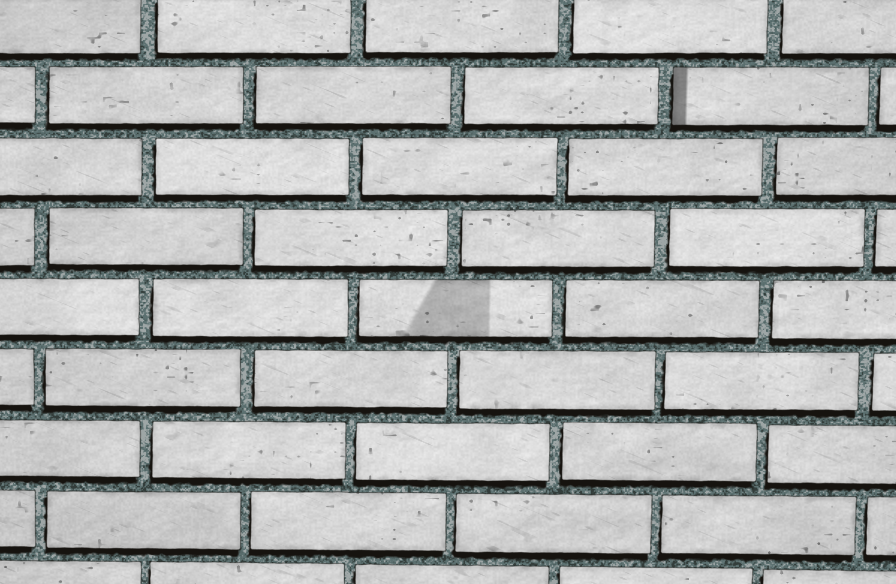
Write a Shadertoy shader that draws this texture.

```glsl
const vec2 BRICK_HALF = vec2(0.1658, 0.0482);
const float ROW_PITCH = 0.1207;
const vec3 PAINT_LIGHT = vec3(0.875, 0.875, 0.875);
const vec3 PAINT_DULL = vec3(0.77, 0.77, 0.77);
const vec3 MORTAR_PALE = vec3(0.62, 0.65, 0.65);
const vec3 MORTAR_TEAL = vec3(0.36, 0.44, 0.44);
const vec3 MORTAR_DEEP = vec3(0.20, 0.24, 0.23);
const vec3 SHADOW = vec3(0.085, 0.075, 0.06);

float hash(vec2 p) {
    return fract(sin(dot(p, vec2(127.1, 311.7))) * 43758.5453);
}

float noise(vec2 p) {
    vec2 i = floor(p), f = fract(p);
    f = f * f * (3.0 - 2.0 * f);
    return mix(mix(hash(i), hash(i + vec2(1, 0)), f.x),
               mix(hash(i + vec2(0, 1)), hash(i + vec2(1, 1)), f.x), f.y);
}

float fbm(vec2 p) {
    float sum = 0.0, amp = 0.5;
    for (int i = 0; i < 4; i++) {
        sum += amp * noise(p);
        p = mat2(1.6, 1.2, -1.2, 1.6) * p + 7.3;
        amp *= 0.5;
    }
    return sum / 0.9375;
}

float boxDistance(vec2 p, vec2 halfSize, float radius) {
    vec2 d = abs(p) - halfSize + radius;
    return length(max(d, 0.0)) + min(max(d.x, d.y), 0.0) - radius;
}

float coverage(float dist, float blur) {
    return 1.0 - smoothstep(-blur, blur, dist);
}

// Slanted band across one brick, y pointing down
float stainBand(vec2 p, float left, float right, float slant) {
    float start = left - slant * p.y;
    return smoothstep(start - 0.006, start + 0.006, p.x)
         * (1.0 - smoothstep(right - 0.003, right + 0.003, p.x));
}

vec3 mortarColor(vec2 p, float upright) {
    float speck = 0.55 * noise(p * 210.0) + 0.45 * noise(p * 390.0 + 31.0);
    float level = speck + 0.14 * upright + 0.2 * (fbm(p * 25.0) - 0.5);
    vec3 color = mix(MORTAR_DEEP, MORTAR_TEAL, smoothstep(0.22, 0.5, level));
    return mix(color, MORTAR_PALE, smoothstep(0.52, 0.8, level));
}

vec3 brickColor(vec2 local, vec2 p, vec2 id) {
    vec2 q = local + 3.0 * vec2(hash(id + 5.0), hash(id + 9.0));
    float tone = 0.65 + 1.1 * (fbm(q * vec2(14.0, 22.0)) - 0.5);
    tone += 0.5 * (hash(id + 2.0) - 0.5);

    // Paler towards the middle of the wall
    vec2 off = (p - vec2(0.85, 0.55)) / vec2(0.95, 0.7);
    tone += 0.25 - 0.65 * dot(off, off);
    vec3 color = mix(PAINT_DULL, PAINT_LIGHT, clamp(tone, 0.0, 1.0));

    // Trowel relief, fine grain and scratches
    float relief = fbm(q * vec2(45.0, 70.0)) - fbm((q + vec2(0.004, 0.004)) * vec2(45.0, 70.0));
    float scratch = noise(vec2(q.x * 25.0 + q.y * 30.0, q.y * 170.0 - q.x * 70.0));
    color += 0.10 * relief + 0.05 * (noise(q * 300.0) - 0.5);
    color -= 0.08 * smoothstep(0.82, 0.98, scratch);

    // Small pits, clustered in patches
    float pits = smoothstep(0.84, 0.96, noise(q * vec2(95.0, 130.0)));
    color -= 0.3 * pits * smoothstep(0.48, 0.65, fbm(q * 12.0 + 4.0));

    // Grime along the lower and outer edges
    float rim = smoothstep(-0.012, 0.0, boxDistance(local, BRICK_HALF, 0.003));
    color -= 0.13 * rim * noise(q * 60.0);
    return color;
}

void mainImage(out vec4 fragColor, in vec2 fragCoord) {
    vec2 p = fragCoord / iResolution.y;
    float blur = 0.9 / iResolution.y;
    float down = 1.0 - p.y;

    // Courses sag to the right and narrow slightly lower down
    float v = down - 0.011 * p.x * down * down + 0.008;
    float row = floor(v / ROW_PITCH);
    float columnPitch = mix(0.3577, 0.3500, down);
    float start = mod(row, 2.0) < 0.5 ? 0.743 : 0.231;
    float u = p.x / columnPitch - start + 0.032;
    vec2 id = vec2(floor(u), row);

    // Position inside the cell, with small laying errors
    vec2 local = vec2((fract(u) - 0.5) * columnPitch, v - row * ROW_PITCH - 0.0512);
    local += vec2(0.005, 0.003) * (vec2(hash(id), hash(id + 17.0)) - 0.5);
    vec2 halfSize = BRICK_HALF + vec2(0.003, 0.0015) * (hash(id + 23.0) - 0.5);
    float wobble = 0.0022 * (fbm(p * 55.0) - 0.5);

    // Mortar bed, lighter and rougher in the upright joints
    float upright = smoothstep(-0.002, 0.004, abs(local.x) - halfSize.x)
                  * (1.0 - smoothstep(0.045, 0.055, abs(local.y)));
    vec3 color = mortarColor(p, upright);

    // Shadow cast down and to the left
    float ragged = 0.005 * (noise(p * 130.0) - 0.5);
    float shade = boxDistance(local - vec2(-0.0045, 0.0115), halfSize, 0.002) + ragged;
    color = mix(color, SHADOW, coverage(shade, blur + 0.0012));
    float contact = boxDistance(local, halfSize + 0.0015, 0.002) + wobble;
    color = mix(color, SHADOW, 0.6 * coverage(contact, blur));

    // Painted brick face with two discoloured bricks
    vec3 face = brickColor(local, p, id);
    float smudge = id == vec2(1, 4) ? stainBand(local, -0.063, 0.058, 0.56) : 0.0;
    float worn = id == vec2(3, 1) ? stainBand(local, -0.2, -0.144, 0.0) : 0.0;
    face *= 1.0 - 0.2 * smudge * (0.7 + 0.6 * fbm(p * 30.0)) - 0.4 * worn;
    float edge = boxDistance(local, halfSize, 0.003) + wobble;
    color = mix(color, face, coverage(edge, blur));

    fragColor = vec4(clamp(color, 0.0, 1.0), 1.0);
}
```
